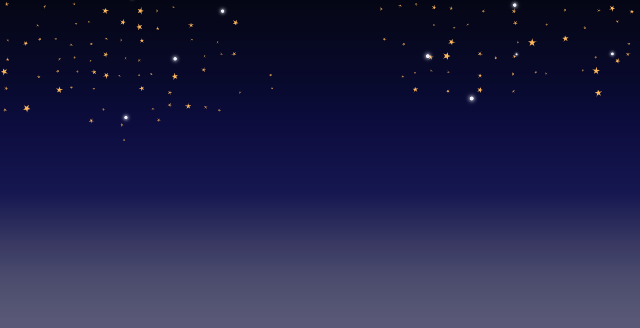
Reproduce this background procedurally as a Shadertoy shader.

```glsl
const vec3 ZENITH    = vec3(0.020, 0.024, 0.080);
const vec3 UPPER_SKY = vec3(0.032, 0.038, 0.175);
const vec3 MID_SKY   = vec3(0.048, 0.048, 0.245);
const vec3 LOW_SKY   = vec3(0.085, 0.090, 0.315);
const vec3 DUSK      = vec3(0.220, 0.220, 0.385);
const vec3 HAZE      = vec3(0.295, 0.300, 0.430);
const vec3 HORIZON   = vec3(0.350, 0.350, 0.465);
const vec3 GOLD      = vec3(1.00, 0.72, 0.36);
const vec3 ORB_WHITE = vec3(0.95, 0.95, 1.00);

const float ASPECT       = 1.954;  // layout width in units of height
const float STAR_CELL    = 0.05;
const float STAR_CHANCE  = 0.52;
const float STAR_MIN     = 0.0023;
const float STAR_MAX     = 0.0115;
const float ORB_CELL     = 0.15;
const float ORB_CHANCE   = 0.38;
const float ORB_RADIUS   = 0.0065;
const float GAP_HALF     = 0.19;
const float LEFT_FLOOR   = 0.64;
const float RIGHT_FLOOR  = 0.69;
const float FLOOR_DIP    = 0.08;

float hash(vec2 p, float seed) {
    vec3 q = fract(vec3(p.xyx) * vec3(0.1031, 0.1030, 0.0973) + seed * 0.137);
    q += dot(q, q.yzx + 33.33);
    return fract((q.x + q.y) * q.z);
}

// Vertical gradient, from the top down
vec3 skyColor(float depth) {
    vec3 c = mix(ZENITH, UPPER_SKY, clamp(depth / 0.25, 0.0, 1.0));
    c = mix(c, MID_SKY, clamp((depth - 0.25) / 0.13, 0.0, 1.0));
    c = mix(c, LOW_SKY, clamp((depth - 0.38) / 0.21, 0.0, 1.0));
    c = mix(c, DUSK, clamp((depth - 0.59) / 0.15, 0.0, 1.0));
    c = mix(c, HAZE, clamp((depth - 0.74) / 0.11, 0.0, 1.0));
    return mix(c, HORIZON, clamp((depth - 0.85) / 0.13, 0.0, 1.0));
}

// Two star fields with a slanted empty lane between them
float fieldMask(vec2 p) {
    float laneX = 1.07 - 0.4 * (p.y - 0.65);
    float dip = (p.x - 0.4) / 0.12;
    float bottom = mix(LEFT_FLOOR, RIGHT_FLOOR, step(laneX, p.x));
    bottom -= FLOOR_DIP * exp(-dip * dip);
    return step(GAP_HALF, abs(p.x - laneX)) * step(bottom, p.y);
}

// Five-pointed star, folded into half of one arm
float starDistance(vec2 p, float radius, float turn) {
    const float ARM = 6.28318 / 5.0;
    float a = mod(atan(p.x, p.y) + turn, ARM) - 0.5 * ARM;
    vec2 q = length(p) * vec2(cos(a), abs(sin(a)));
    return dot(q - vec2(radius, 0.0), vec2(0.385, 0.923));
}

vec2 cellPoint(vec2 id, float size, float seed) {
    vec2 jitter = vec2(hash(id, seed), hash(id, seed + 1.0));
    return (id + mix(vec2(0.25), vec2(0.75), jitter)) * size;
}

float starCoverage(vec2 p, float pixel) {
    vec2 id = floor(p / STAR_CELL);
    vec2 center = cellPoint(id, STAR_CELL, 1.0);
    float present = step(hash(id, 3.0), STAR_CHANCE) * fieldMask(center);
    float radius = mix(STAR_MIN, STAR_MAX, pow(hash(id, 4.0), 3.0));
    float d = starDistance(p - center, radius, 6.28318 * hash(id, 5.0));
    return present * clamp(0.5 - d / pixel, 0.0, 1.0);
}

// Round white lights with a soft halo
float orbLight(vec2 p, float pixel) {
    vec2 id = floor(p / ORB_CELL);
    vec2 center = cellPoint(id, ORB_CELL, 11.0);
    float present = step(hash(id, 13.0), ORB_CHANCE) * fieldMask(center);
    float radius = ORB_RADIUS * mix(0.45, 1.0, hash(id, 14.0));
    float d = length(p - center);
    float core = clamp(0.5 + (radius - d) / pixel, 0.0, 1.0);
    float halo = 0.55 * exp(-d * d / (2.6 * radius * radius));
    return present * max(core, halo);
}

void mainImage(out vec4 fragColor, in vec2 fragCoord) {
    vec2 uv = fragCoord / iResolution.xy;
    vec2 p = uv * vec2(ASPECT, 1.0);
    float pixel = 1.0 / iResolution.y;

    vec3 color = skyColor(1.0 - uv.y);
    color = mix(color, GOLD, starCoverage(p, pixel));
    color = mix(color, ORB_WHITE, orbLight(p, pixel));
    fragColor = vec4(color, 1.0);
}
```
